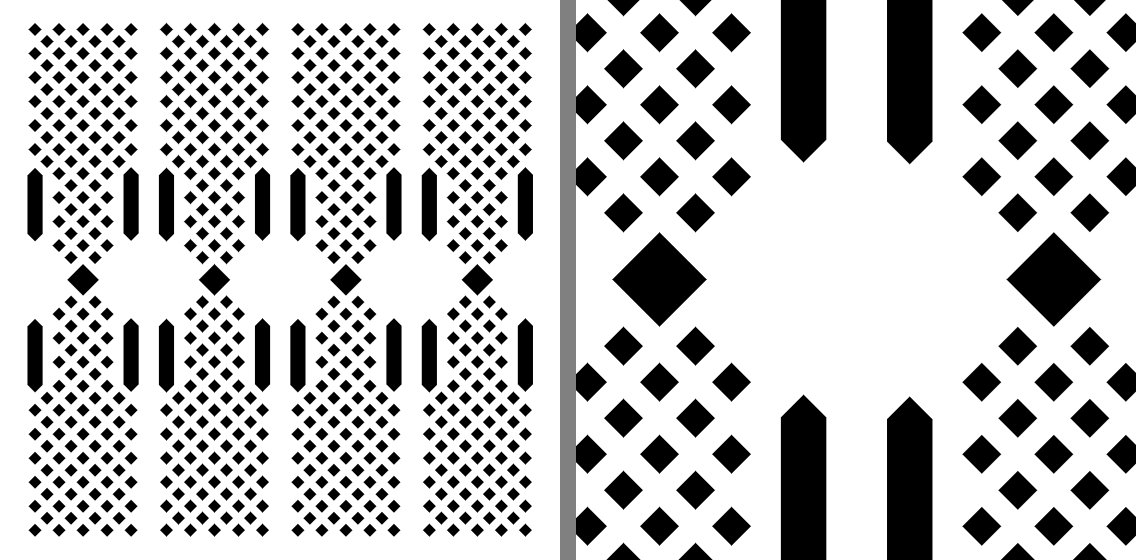
Left, the full canvas; right, a detail of the centre.
A three.js fragment shader for this pattern:

```glsl
varying vec2 vUv;

// Signed distance to a diamond with half diagonal r
float diamond(vec2 p, float r) {
  return (abs(p.x) + abs(p.y) - r) * 0.7071;
}

// Upright bar with pointed ends
float pointedBar(vec2 p, float halfWidth, float halfLength) {
  return max(abs(p.x) - halfWidth, diamond(p, halfLength));
}

// Staggered lattice of small diamonds, narrower in its first eight rows
float lattice(vec2 p) {
  vec2 diagonal = vec2(p.x + p.y, p.x - p.y);
  vec2 cell = 2.0 * floor(diagonal * 0.5) + 1.0;
  float column = abs(cell.x + cell.y) * 0.5;
  float row = (cell.x - cell.y) * 0.5;
  float reach = row < 7.5 ? 2.5 : 4.5;
  if (row < -0.5 || row > 19.5 || column > reach) return 1.0;
  vec2 center = 0.5 * vec2(cell.x + cell.y, cell.x - cell.y);
  return diamond(p - center, 0.54);
}

void main() {
  // One unit is one lattice step
  float unit = 0.02144;
  vec2 p = (vUv - vec2(0.5004, 0.5003)) / unit;
  float edge = fwidth(vUv.x) / unit;

  // Four columns side by side
  float pitch = 10.947;
  p.x -= pitch * (clamp(floor(p.x / pitch), -2.0, 1.0) + 0.5);

  // Lattice mirrored about the large middle diamond
  float d = min(diamond(p, 1.312), lattice(vec2(p.x, abs(p.y) - 1.852)));

  // Side bars, the right pair set slightly higher than the left
  float lift = 0.025 * sign(p.x);
  vec2 bar = vec2(abs(p.x) - 4.0, abs(p.y - lift) - 6.29);
  d = min(d, pointedBar(bar, 0.631, 3.066));

  float ink = clamp(0.5 - d / edge, 0.0, 1.0);
  gl_FragColor = vec4(vec3(1.0 - ink), 1.0);
}
```
